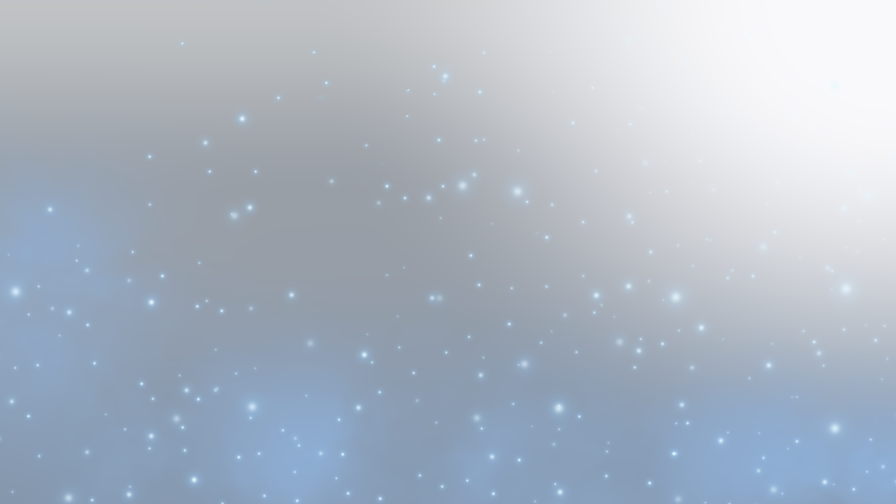
This background is drawn by a WebGL 1 fragment shader. Its source:

```glsl
precision highp float;

uniform vec2 u_resolution;

const vec3 TOP_GREY = vec3(0.755, 0.765, 0.772);
const vec3 MID_GREY = vec3(0.600, 0.622, 0.652);
const vec3 LOW_SLATE = vec3(0.520, 0.588, 0.670);
const vec3 LIGHT_COLOR = vec3(0.975, 0.975, 0.985);
const vec3 CLOUD_BLUE = vec3(0.560, 0.690, 0.845);
const vec3 HALO_BLUE = vec3(0.600, 0.810, 0.985);
const vec3 STAR_WHITE = vec3(0.900, 0.970, 1.000);

const float MID_HEIGHT = 0.60;
const vec2 LIGHT_CENTER = vec2(1.0, 1.0);
const vec2 LIGHT_STRETCH = vec2(1.0, 0.65);
const float LIGHT_INNER = 0.13;
const float LIGHT_OUTER = 0.66;

const float CLOUD_SCALE = 4.5;
const float CLOUD_STRENGTH = 0.95;

const int STAR_LAYERS = 3;
const float LARGEST_CELL = 0.20;
const float LAYER_SHRINK = 0.53;
const float STAR_CHANCE = 0.55;
const float CORE_SIZE = 0.031;
const float HALO_SIZE = 0.085;
const float HALO_STRENGTH = 0.42;

vec2 hash2(vec2 p) {
  vec3 q = fract(p.xyx * vec3(0.1031, 0.1030, 0.0973));
  q += dot(q, q.yzx + 33.33);
  return fract((q.xx + q.yz) * q.zy);
}

float valueNoise(vec2 p) {
  vec2 cell = floor(p);
  vec2 f = fract(p);
  f = f * f * (3.0 - 2.0 * f);
  float low = mix(hash2(cell).x, hash2(cell + vec2(1.0, 0.0)).x, f.x);
  float high = mix(hash2(cell + vec2(0.0, 1.0)).x, hash2(cell + 1.0).x, f.x);
  return mix(low, high, f.y);
}

float fbm(vec2 p) {
  float sum = 0.0;
  float amplitude = 0.5;
  for (int i = 0; i < 5; i++) {
    sum += amplitude * valueNoise(p);
    p = mat2(1.6, 1.2, -1.2, 1.6) * p + 7.3;
    amplitude *= 0.5;
  }
  return sum;
}

float gaussian(vec2 offset, vec2 radius) {
  vec2 d = offset / radius;
  return exp(-dot(d, d));
}

// Soft blue banks along the left and lower edges
float cloudCover(vec2 uv, vec2 p) {
  float bank = 0.85 * gaussian(uv - vec2(0.03, 0.43), vec2(0.13, 0.22));
  bank += 0.80 * gaussian(uv - vec2(0.35, 0.08), vec2(0.25, 0.20));
  bank += 0.95 * gaussian(uv - vec2(0.97, 0.07), vec2(0.28, 0.19));
  vec2 warp = vec2(fbm(p * 3.0 + 4.0), fbm(p * 3.0 + 19.0));
  float wisps = smoothstep(0.22, 0.75, fbm(p * CLOUD_SCALE + warp));
  return clamp(bank * mix(0.3, 1.15, wisps) * CLOUD_STRENGTH, 0.0, 1.0);
}

// Core in x, halo in y
vec2 starLayer(vec2 p, float cellSize, float seed, float density) {
  vec2 grid = p / cellSize;
  vec2 home = floor(grid);
  vec2 light = vec2(0.0);
  for (int y = -1; y <= 1; y++) {
    for (int x = -1; x <= 1; x++) {
      vec2 cell = home + vec2(float(x), float(y));
      vec2 offset = grid - cell - hash2(cell + seed);
      vec2 traits = hash2(cell + seed + 71.0);
      float lit = step(traits.x, density * STAR_CHANCE) * mix(0.3, 1.0, traits.y);
      float size = mix(0.65, 1.1, traits.y);
      light.x += lit * gaussian(offset, vec2(CORE_SIZE * size * 1.4));
      light.y += lit * gaussian(offset, vec2(HALO_SIZE * size * 1.4));
    }
  }
  return light;
}

void main() {
  vec2 uv = gl_FragCoord.xy / u_resolution;
  vec2 p = gl_FragCoord.xy / u_resolution.y;

  // Grey sky with a bright upper right corner
  vec3 color = mix(LOW_SLATE, MID_GREY, smoothstep(0.0, MID_HEIGHT, uv.y));
  color = mix(color, TOP_GREY, smoothstep(MID_HEIGHT, 1.02, uv.y));
  float lightDistance = length((uv - LIGHT_CENTER) * LIGHT_STRETCH);
  float glow = 1.0 - smoothstep(LIGHT_INNER, LIGHT_OUTER, lightDistance);
  color = mix(color, LIGHT_COLOR, glow);
  color = mix(color, CLOUD_BLUE, cloudCover(uv, p));

  // Stars thin out toward the upper left
  float density = smoothstep(0.1, 0.95, 0.6 * uv.x + 0.85 * (1.0 - uv.y));
  vec2 stars = vec2(0.0);
  float cellSize = LARGEST_CELL;
  for (int i = 0; i < STAR_LAYERS; i++) {
    stars += starLayer(p, cellSize, 13.0 + 37.0 * float(i), density);
    cellSize *= LAYER_SHRINK;
  }
  stars = min(stars * mix(1.0, 0.6, glow), 1.0);
  color = mix(color, mix(HALO_BLUE, LIGHT_COLOR, glow), stars.y * HALO_STRENGTH);
  color = mix(color, STAR_WHITE, stars.x);

  gl_FragColor = vec4(color, 1.0);
}
```
